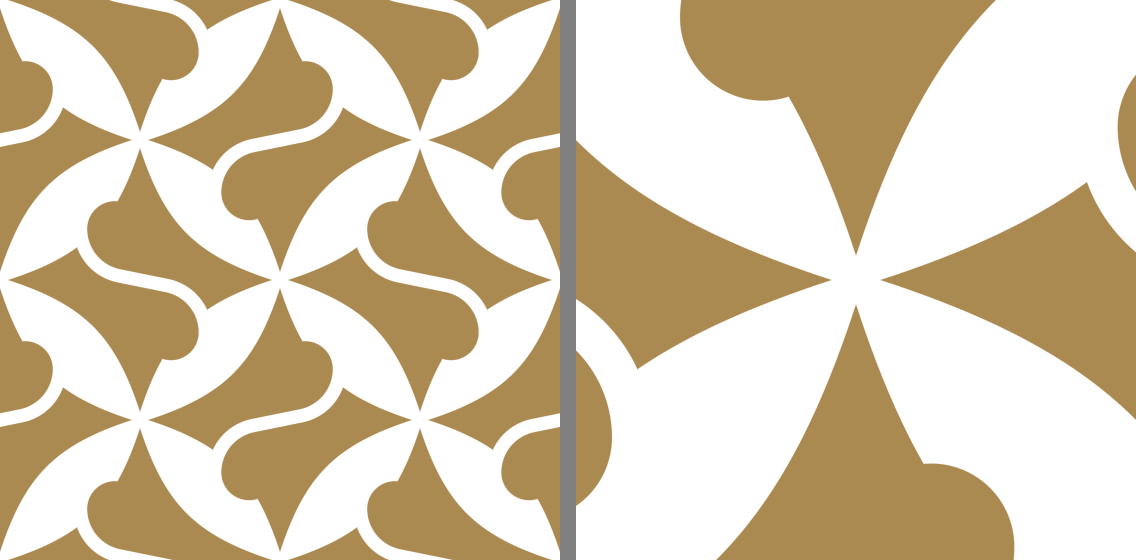
Left: the whole. Right: its middle third, enlarged.
A WebGL 2 fragment shader for this pattern:

```glsl
#version 300 es
precision highp float;
// Two by two repeats of concave four-pointed tiles on a diagonal lattice.
// An S-shaped white ribbon splits each tile into two hooked halves with round
// lobes; alternate rows are mirrored. Lengths are in half repeats.

uniform vec2 u_resolution;
out vec4 outColor;

const float REPEATS = 2.0;
const vec3 OCHRE = vec3(0.67, 0.54, 0.32);
const vec3 WHITE = vec3(1.0);

const vec2 RIBBON_SHIFT = vec2(-0.021, -0.005);
const vec2 BEND_CENTRE = vec2(0.104, 0.370);
const float BEND_RADIUS = 0.342;
const float RIBBON_HALF = 0.048;
const float LOBE_RADIUS = 0.198;

// Centre of the diamond cell holding g; its coordinates have an odd sum.
vec2 cellCentre(vec2 g) {
    vec2 diagonal = 2.0 * floor(vec2(g.x + g.y, g.x - g.y) * 0.5) + 1.0;
    return 0.5 * vec2(diagonal.x + diagonal.y, diagonal.x - diagonal.y);
}

// Four-pointed tile whose sides are hyperbolas bowed towards the centre.
float concaveTile(vec2 p) {
    vec2 q = abs(p);
    float along = (q.x - q.y) * 0.70711;
    float outward = (q.x + q.y) * 0.70711;
    float root = sqrt(0.294 + 0.562 * along * along);
    float slope = 0.562 * along / root;
    return (outward - root + 0.071) / sqrt(1.0 + slope * slope);
}

// Direction of the line through the origin that is tangent to the bend.
vec2 tangentAxis(vec2 centre, float radius) {
    float reach = sqrt(dot(centre, centre) - radius * radius);
    return vec2(reach * centre.x + radius * centre.y,
                reach * centre.y - radius * centre.x) / dot(centre, centre);
}

// Distance to the ribbon spine: a straight run, then a circular bend.
float ribbonSpine(vec2 q, vec2 axis) {
    vec2 normal = vec2(-axis.y, axis.x);
    vec2 local = vec2(dot(q, axis), dot(q, normal));
    vec2 bend = vec2(dot(BEND_CENTRE, axis), BEND_RADIUS);
    if (local.x < bend.x) return abs(local.y);
    vec2 fromBend = vec2(local.x - bend.x, min(local.y - bend.y, 0.0));
    return abs(BEND_RADIUS - length(fromBend));
}

// Egg-shaped lobe: a wide arc below and a tighter one above.
float lobe(vec2 q) {
    float wide = BEND_RADIUS - RIBBON_HALF;
    float radius = q.y < BEND_CENTRE.y ? wide : LOBE_RADIUS;
    vec2 centre = BEND_CENTRE + vec2(wide - radius, 0.0);
    return length(q - centre) - radius;
}

// Signed distance to the two hooked halves of one tile.
float hookedTile(vec2 p) {
    vec2 axis = tangentAxis(BEND_CENTRE, BEND_RADIUS);
    vec2 q = p - RIBBON_SHIFT;
    q *= dot(q, axis) < 0.0 ? -1.0 : 1.0;
    float body = min(concaveTile(p), lobe(q));
    return max(body, RIBBON_HALF - ribbonSpine(q, axis));
}

void main() {
    float cells = 2.0 * REPEATS;
    vec2 g = gl_FragCoord.xy / u_resolution * cells;
    vec2 centre = cellCentre(g);
    vec2 p = g - centre;
    // Mirror the tiles on even rows.
    p.x *= mod(centre.y, 2.0) < 0.5 ? -1.0 : 1.0;

    float edge = 0.75 * cells / min(u_resolution.x, u_resolution.y);
    float ground = smoothstep(-edge, edge, hookedTile(p));
    outColor = vec4(mix(OCHRE, WHITE, ground), 1.0);
}
```
